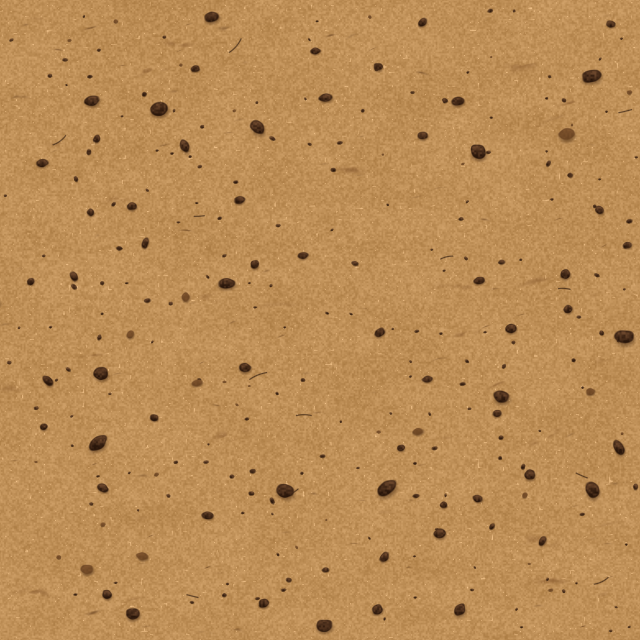
A WebGL 1 fragment shader for this texture:

```glsl
precision highp float;
// Fine tan sand scattered with dark rounded pebbles, specks, twigs and faint brown scuffs.
uniform vec2 u_resolution;

const vec3 SAND = vec3(0.748, 0.563, 0.342);
const vec3 SCUFF = vec3(0.53, 0.35, 0.18);
const vec3 PEBBLE_LIT = vec3(0.42, 0.275, 0.17);
const vec3 PEBBLE_DARK = vec3(0.16, 0.085, 0.04);

float hash(vec2 p) {
  vec3 a = fract(p.xyx * 0.1031);
  a += dot(a, a.yzx + 33.33);
  return fract((a.x + a.y) * a.z);
}

vec2 hash2(vec2 p) {
  return vec2(hash(p), hash(p + 57.3));
}

float noise(vec2 p) {
  vec2 i = floor(p), f = fract(p);
  f = f * f * (3.0 - 2.0 * f);
  return mix(mix(hash(i), hash(i + vec2(1, 0)), f.x),
             mix(hash(i + vec2(0, 1)), hash(i + vec2(1, 1)), f.x), f.y);
}

vec2 rotate(vec2 p, float angle) {
  float c = cos(angle), s = sin(angle);
  return vec2(c * p.x + s * p.y, c * p.y - s * p.x);
}

// Offset from the jittered centre of a grid cell, in canvas units.
vec2 fromCentre(vec2 uv, vec2 cell, float cells) {
  return uv - (cell + 0.1 + 0.8 * hash2(cell + 11.7)) / cells;
}

// Sand grains, slow tone drift and rare pale glints.
vec3 sand(vec2 uv) {
  float tone = 0.095 * (noise(uv * 390.0) - 0.5);
  tone += 0.05 * (noise(uv * 210.0 + 40.0) - 0.5);
  tone += 0.03 * (noise(uv * vec2(14.0, 26.0)) - 0.5);
  float glint = smoothstep(0.9, 1.0, noise(uv * 230.0 + 90.0));
  return SAND + tone + 0.14 * glint;
}

// Soft, bent, broken brown streaks lying almost level.
float scuffs(vec2 uv, float cells, float chance, float size, float seed) {
  float cover = 0.0;
  float patches = smoothstep(0.3, 0.75, noise(rotate(uv, 0.25) * vec2(70.0, 170.0) + seed));
  for (int y = -1; y <= 1; y++) {
    for (int x = -1; x <= 1; x++) {
      vec2 cell = floor(uv * cells) + vec2(x, y);
      vec2 id = cell + seed;
      if (hash(id) > chance) continue;
      vec2 kind = hash2(id + 3.1);
      vec2 q = rotate(fromCentre(uv, cell + seed, cells) + seed / cells, 0.7 * kind.x - 0.2);
      q /= size * mix(0.4, 1.0, kind.y);
      q.y += (hash(id + 8.4) - 0.3) * 0.35 * q.x * q.x;
      q.y *= mix(3.0, 8.0, hash(id + 5.9));
      cover = max(cover, exp(-2.5 * dot(q, q)) * mix(0.3, 0.9, hash(id + 2.6)));
    }
  }
  return cover * patches;
}

// Thin curved dark stems.
float twigs(vec2 uv, float cells, float chance, float aa) {
  float cover = 0.0;
  for (int y = -1; y <= 1; y++) {
    for (int x = -1; x <= 1; x++) {
      vec2 cell = floor(uv * cells) + vec2(x, y);
      if (hash(cell + 71.0) > chance) continue;
      vec2 q = rotate(fromCentre(uv, cell, cells), 1.6 * hash(cell + 6.2) - 0.6);
      float halfLength = mix(0.006, 0.014, hash(cell + 9.3));
      q.y += 25.0 * (hash(cell + 4.8) - 0.5) * q.x * q.x;
      float d = length(vec2(max(abs(q.x) - halfLength, 0.0), q.y)) - 0.0008;
      cover = max(cover, 1.0 - smoothstep(-aa, aa, d));
    }
  }
  return cover;
}

// Lumpy ovals lit from above, each with a small soft shadow below.
vec3 pebbles(vec3 color, vec2 uv, float cells, float chance, vec2 radii, float seed, float aa) {
  for (int y = -1; y <= 1; y++) {
    for (int x = -1; x <= 1; x++) {
      vec2 cell = floor(uv * cells) + vec2(x, y);
      vec2 id = cell + seed;
      if (hash(id) > chance) continue;
      vec2 kind = hash2(id + 21.3);
      float radius = mix(radii.x, radii.y, kind.x * kind.x);
      vec2 d = fromCentre(uv, cell + seed, cells) + seed / cells;
      float turn = 2.0 * hash(id + 14.9) - 1.0;
      vec2 squash = vec2(mix(1.05, 1.65, kind.y), 1.0);
      float angle = 0.15 + 1.4 * turn * turn * turn;
      vec2 q = rotate(d, angle) / squash;
      vec2 below = rotate(d + vec2(-0.1, 0.35) * radius, angle) / squash;
      float lump = radius * (0.88 + 0.24 * noise(q / radius * 1.3 + id * 7.0));
      float shadow = 1.0 - smoothstep(0.7, 1.4, length(below) / lump);
      color = mix(color, SCUFF * 0.7, 0.55 * shadow);
      float grit = noise(uv * 330.0 + seed) - 0.5;
      float light = clamp(0.5 + 0.45 * d.y / radius + 0.7 * grit, 0.0, 1.0);
      light *= 1.0 - 0.5 * smoothstep(0.65, 1.0, length(q) / lump);
      vec3 stone = mix(PEBBLE_DARK, PEBBLE_LIT, light);
      stone = mix(stone, SCUFF, 0.7 * step(0.9, hash(id + 33.0)));
      color = mix(color, stone, 1.0 - smoothstep(-aa, aa, length(q) - lump));
    }
  }
  return color;
}

void main() {
  vec2 uv = gl_FragCoord.xy / u_resolution.y;
  float aa = 0.9 / u_resolution.y;
  vec3 color = sand(uv);
  color = mix(color, SCUFF, 0.75 * scuffs(uv, 8.0, 0.6, 0.045, 17.0));
  color = mix(color, SCUFF * 0.85, 0.9 * scuffs(uv, 15.0, 0.45, 0.016, 43.0));
  color = mix(color, PEBBLE_DARK, 0.75 * twigs(uv, 7.0, 0.2, aa));
  color = pebbles(color, uv, 24.0, 0.36, vec2(0.0013, 0.0036), 29.0, aa);
  color = pebbles(color, uv, 11.0, 0.58, vec2(0.005, 0.0115), 5.0, aa);
  gl_FragColor = vec4(color, 1.0);
}
```
